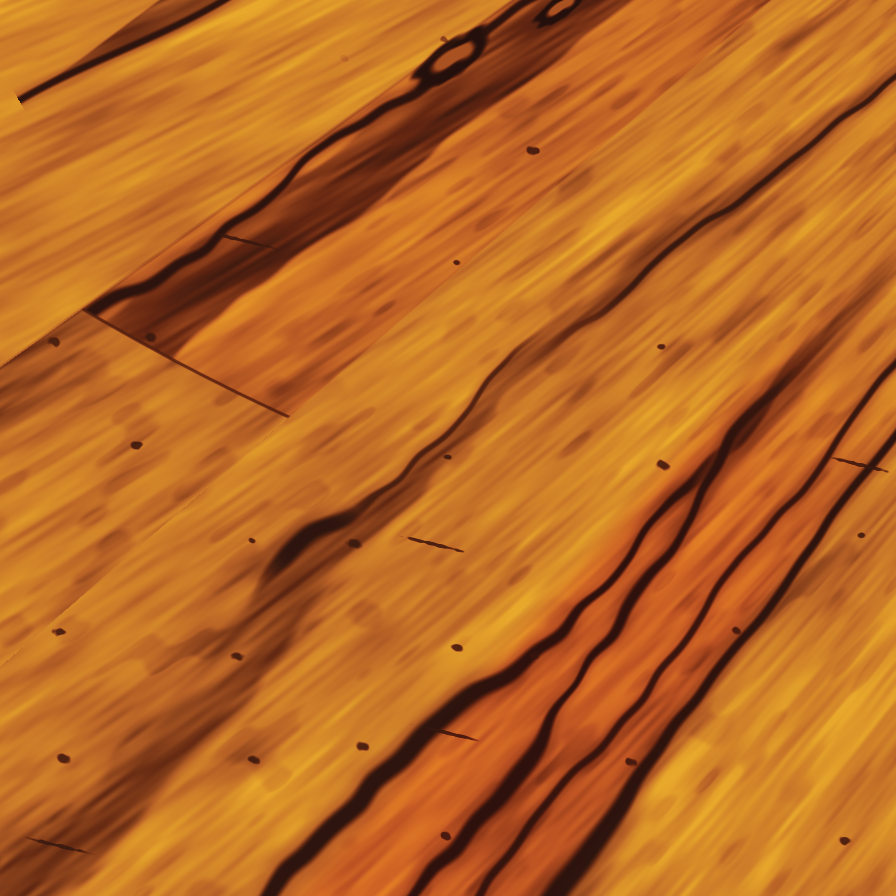
Write a WebGL 2 fragment shader that draws this texture.

```glsl
#version 300 es
precision highp float;
// Draws a golden plank floor in perspective with dark veins, knots, joints and specks.

uniform vec2 u_resolution;
out vec4 fragColor;

const vec2 VANISHING_POINT = vec2(2.26, 2.21);

float hash(vec2 p) {
    vec3 q = fract(p.xyx * 0.1031);
    q += dot(q, q.yzx + 33.33);
    return fract((q.x + q.y) * q.z);
}

float noise(vec2 p) {
    vec2 i = floor(p), f = fract(p);
    f = f * f * (3.0 - 2.0 * f);
    return mix(mix(hash(i), hash(i + vec2(1, 0)), f.x),
               mix(hash(i + vec2(0, 1)), hash(i + vec2(1, 1)), f.x), f.y);
}

float fbm(vec2 p) {
    float sum = 0.0, gain = 0.55;
    for (int i = 0; i < 3; i++) {
        sum += gain * noise(p);
        p = p * 2.03 + 17.0;
        gain *= 0.5;
    }
    return sum;
}

// 1 between lo and hi, fading over the given softness
float band(float x, float lo, float hi, float soft) {
    return smoothstep(lo - soft, lo + soft, x) * (1.0 - smoothstep(hi - soft, hi + soft, x));
}

float stopAt(float tone, float lo) { return clamp((tone - lo) / 0.2, 0.0, 1.0); }

// Wood colour from black (-0.2) to bright gold (1.2)
vec3 woodColor(float tone) {
    vec3 c = mix(vec3(0.11, 0.05, 0.045), vec3(0.22, 0.10, 0.06), stopAt(tone, -0.2));
    c = mix(c, vec3(0.39, 0.16, 0.07), stopAt(tone, 0.0));
    c = mix(c, vec3(0.56, 0.27, 0.11), stopAt(tone, 0.2));
    c = mix(c, vec3(0.72, 0.38, 0.15), stopAt(tone, 0.4));
    c = mix(c, vec3(0.80, 0.48, 0.16), stopAt(tone, 0.6));
    c = mix(c, vec3(0.85, 0.56, 0.16), stopAt(tone, 0.8));
    return mix(c, vec3(0.91, 0.66, 0.17), stopAt(tone, 1.0));
}

// Black line with a brown halo; offset is the angular distance to its centre
float addVein(float tone, float offset, float width, float strength) {
    float d = abs(offset);
    float halo = 1.0 - smoothstep(width, width * 2.0 + 0.004, d);
    float core = 1.0 - smoothstep(width * 0.4, width + 0.0012, d);
    tone = mix(tone, 0.32, halo * strength * 0.55);
    return mix(tone, -0.08, core * strength);
}

float addKnot(float tone, vec2 offset, vec2 size) {
    float d = length(offset / size) + 0.5 * (noise(offset / size * 2.0 + 9.0) - 0.5);
    tone = mix(tone, -0.15, 1.0 - smoothstep(0.9, 1.25, d));
    return mix(tone, 0.52, 1.0 - smoothstep(0.4, 0.75, d));
}

// Scattered pinholes and a few long scratches
float specks(vec2 uv) {
    vec2 cell = floor(uv * 9.0);
    float pick = hash(cell + 3.7);
    vec2 centre = (cell + 0.32 + 0.36 * vec2(hash(cell + 11.0), hash(cell + 23.0))) / 9.0;
    vec2 q = mat2(0.97, 0.24, -0.24, 0.97) * (uv - centre);
    q = vec2(0.97 * (uv - centre).x - 0.24 * (uv - centre).y, q.y);
    vec2 size = pick > 0.95 ? vec2(0.034, 0.002) : vec2(0.0065, 0.0045) * (0.6 + 0.6 * hash(cell + 5.0));
    float d = length(q / size) + 0.7 * (noise(uv * 190.0) - 0.5);
    return step(0.62, pick) * (1.0 - smoothstep(0.6, 1.25, d));
}

void main() {
    vec2 uv = gl_FragCoord.xy / u_resolution;
    vec2 toVanish = VANISHING_POINT - uv;
    float r = length(toVanish), a = atan(toVanish.y, toVanish.x);

    // Boards and the cross joint
    float strip = band(a, 0.622, 0.713, 0.0006);
    float jointOffset = r - 2.668 + 1.17 * (a - 0.622);
    float nearBoard = strip * smoothstep(-0.001, 0.001, jointOffset);
    float farBoard = strip - nearBoard;

    // Fibres, flecks and broad shading
    float g = a + 0.045 * r + step(0.5, nearBoard) * 0.37;
    float fibre = noise(vec2(r * 15.0, g * 430.0)) - 0.5;
    float streak = fbm(vec2(r * 7.0, g * 125.0)) - 0.48;
    float broad = noise(vec2(r * 3.5, g * 32.0)) - 0.5;
    float fleck = smoothstep(0.64, 0.85, noise(vec2(r * 20.0, g * 170.0 + 40.0)));
    float grain = 0.3 * fibre + 0.6 * streak;
    float redZone = band(a, 0.853, 0.93, 0.008) * smoothstep(1.95, 2.4, r);
    float tone = 0.87 + grain + 0.3 * broad - 0.17 * fleck * smoothstep(0.58, 0.68, a);
    tone -= 0.16 * farBoard + nearBoard * (0.06 + 0.14 * smoothstep(0.68, 0.713, a)) + 0.17 * redZone;
    tone -= 0.3 * nearBoard * band(a, 0.60, 0.637, 0.002);

    // Slow wander shared by the veins
    float wander = 0.007 * (noise(vec2(r * 9.0, 3.0)) - 0.5) + 0.003 * (noise(vec2(r * 27.0, 8.0)) - 0.5);
    float swell = noise(vec2(r * 11.0, 21.0));

    // Dark heartwood band, its wavy edge and knots
    float heart = farBoard * band(a + wander * 0.6, 0.630, 0.661, 0.0016);
    tone = mix(tone, 0.19 + 0.8 * grain + 0.12 * band(a, 0.62, 0.642, 0.004), heart * 0.95);
    tone = addVein(tone, a - 0.629 - wander, 0.0012 + 0.002 * swell, farBoard);
    tone = addKnot(tone, vec2(r - 2.172, a - 0.6275), vec2(0.045, 0.0075));
    tone = addKnot(tone, vec2(r - 2.04, a - 0.640), vec2(0.03, 0.005));

    // Pointed sliver
    float sliverWidth = 0.0085 * smoothstep(2.6, 2.34, r);
    float sliver = band(a, 0.5335 - sliverWidth, 0.5335 + sliverWidth, 0.0008) * step(r, 2.6);
    tone = mix(tone, 0.31 + grain, sliver);
    tone = addVein(tone, a - 0.5335 - sliverWidth, 0.0013, step(r, 2.6));

    // Brown central streak with broken black edges
    float spine = 0.769 + 0.026 * smoothstep(2.3, 1.78, r) + 0.009 * smoothstep(2.6, 2.85, r) + wander;
    float halfWidth = 0.004 + 0.006 * swell + 0.004 * smoothstep(2.5, 3.0, r);
    float smudge = exp(-pow((a - spine + 0.006) / 0.02, 2.0)) * (smoothstep(2.55, 3.0, r) + band(r, 2.0, 2.2, 0.08));
    tone -= 0.45 * smudge * fbm(vec2(r * 9.0, a * 70.0));
    tone = mix(tone, 0.37 + grain, 0.88 * band(a, spine - halfWidth, spine + halfWidth, 0.003));
    float blotch = band(r, 2.57, 2.70, 0.04);
    tone = addVein(tone, a - spine + halfWidth, 0.0009 + 0.0035 * blotch, max(blotch, 0.7 * band(r, 2.3, 2.6, 0.05)));
    tone = addVein(tone, a - spine - 0.003, 0.0014, 0.85 * smoothstep(2.35, 2.15, r));

    // Converging black veins
    float merge = smoothstep(2.55, 2.2, r);
    float fade = smoothstep(2.0, 2.25, r);
    tone = mix(tone, 0.36 + grain, 0.75 * band(a, 0.866, 0.879, 0.003) * band(r, 1.95, 2.35, 0.08));
    tone = addVein(tone, a - mix(0.846, 0.867, smoothstep(2.95, 2.3, r)) - wander, 0.0008 + 0.0042 * swell, fade);
    tone = addVein(tone, a - mix(0.886, 0.868, merge) + wander, 0.0008 + 0.0045 * noise(vec2(r * 9.0, 5.0)), fade);
    tone = addVein(tone, a - 0.909 - wander * 0.7, 0.0014, 0.9);
    tone = addVein(tone, a - 0.931 + wander * 0.4, 0.002 + 0.004 * smoothstep(2.4, 2.8, r) * swell, 1.0);

    // Seams, specks and final colour
    float seam = strip * (1.0 - smoothstep(0.0008, 0.003, abs(jointOffset)));
    seam = max(seam, 0.35 * (1.0 - smoothstep(0.0004, 0.0012, abs(a - 0.622))));
    tone = mix(tone, 0.08, 0.8 * seam);
    tone = mix(tone, -0.02, 0.85 * specks(uv) * smoothstep(0.58, 0.64, a));
    vec3 color = woodColor(tone);
    color *= mix(vec3(1.0), vec3(1.03, 0.85, 0.9), max(redZone, 0.4 * farBoard));
    fragColor = vec4(color, 1.0);
}
```
